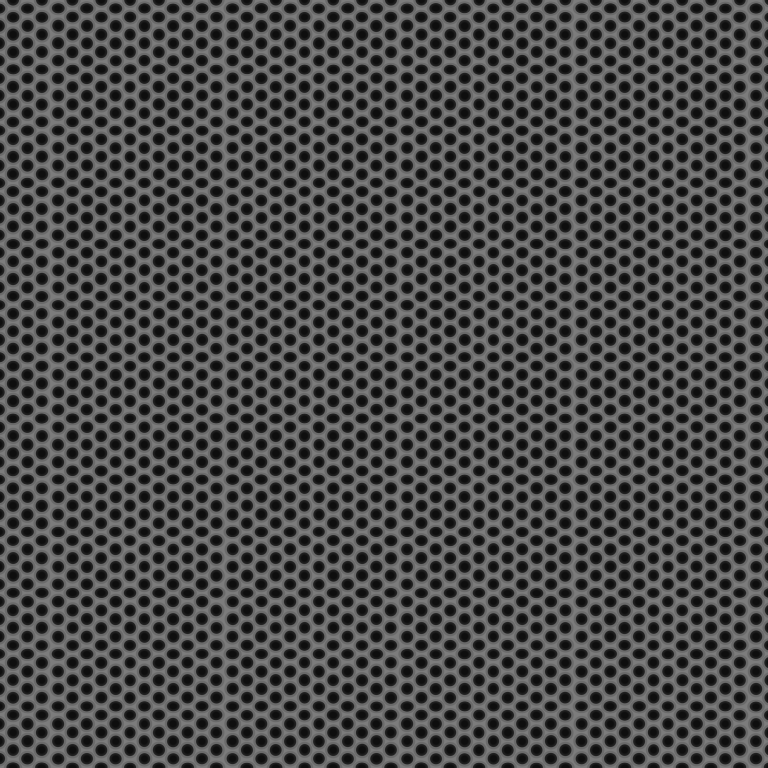
This texture is drawn by a Shadertoy shader. Its source:

```glsl
#define TILE 0.2272                 // side of one block of holes
#define HOLES vec2(12.0, 10.0)      // columns and rows per block
#define SEAM vec2(0.0651, 0.6823)   // where a block begins
#define ASPECT 0.833                // column pitch over row pitch
#define RADIUS 0.338                // hole radius, in row pitches
#define EDGE 0.04                   // half width of the hole rim
#define SEAM_GAP 0.13               // extra bridge width at block seams
#define SQUASH 0.2                  // flattening of holes on beat rows
#define NARROW 0.07                 // narrowing of the middle columns
#define WEAR 0.02                   // variation between holes

const float TAU = 6.28319;
const float PIT = 0.055;
const float PIT_RIM = 0.12;
const float METAL = 0.415;
const float RIDGE = 0.485;

float hash(vec2 p) {
    return fract(sin(dot(p, vec2(127.1, 311.7))) * 43758.5453);
}

// Distance from p to the hole of the given column nearest in height
float holeDistance(vec2 p, float column) {
    float stagger = 0.5 * (1.0 - mod(column, 2.0));
    float row = floor(p.y - stagger + 0.5);
    vec2 id = vec2(column, row);

    // Columns draw in towards the middle of their block
    float across = fract((column + 0.5) / HOLES.x) - 0.5;
    vec2 center = vec2(column + 0.5 - SEAM_GAP * across, row + stagger);
    vec2 jitter = vec2(hash(id), hash(id + 17.3)) - 0.5;
    vec2 q = (p - center) * vec2(ASPECT, 1.0) - WEAR * jitter;

    // Holes flatten and widen three times per block, and narrow in its middle
    float beat = 0.5 + 0.5 * cos(TAU * 3.0 * center.y / HOLES.y);
    float flatten = 1.0 + SQUASH * pow(beat, 6.0);
    q *= vec2(inversesqrt(flatten), flatten);
    q.x *= 1.0 + NARROW * smoothstep(0.12, 0.0, abs(across));
    return length(q) + WEAR * (hash(id + 41.7) - 0.5);
}

void mainImage(out vec4 fragColor, in vec2 fragCoord) {
    vec2 uv = fragCoord / iResolution.xy;
    vec2 p = (uv - SEAM) / TILE * HOLES;

    // Nearest hole among this column and its neighbours
    float d = 1.0;
    for (int i = -1; i <= 1; i++) {
        d = min(d, holeDistance(p, floor(p.x) + float(i)));
    }

    // Dark pit, crisp rim, then metal that lightens where bridges meet
    float pixel = HOLES.y / (TILE * iResolution.y);
    float soft = max(EDGE, 0.5 * pixel);
    float pit = mix(PIT, PIT_RIM, smoothstep(0.15, 0.29, d));
    float metal = mix(METAL, RIDGE, smoothstep(0.43, 0.51, d));
    float shade = mix(pit, metal, smoothstep(RADIUS - soft, RADIUS + soft, d));

    fragColor = vec4(vec3(shade), 1.0);
}
```
